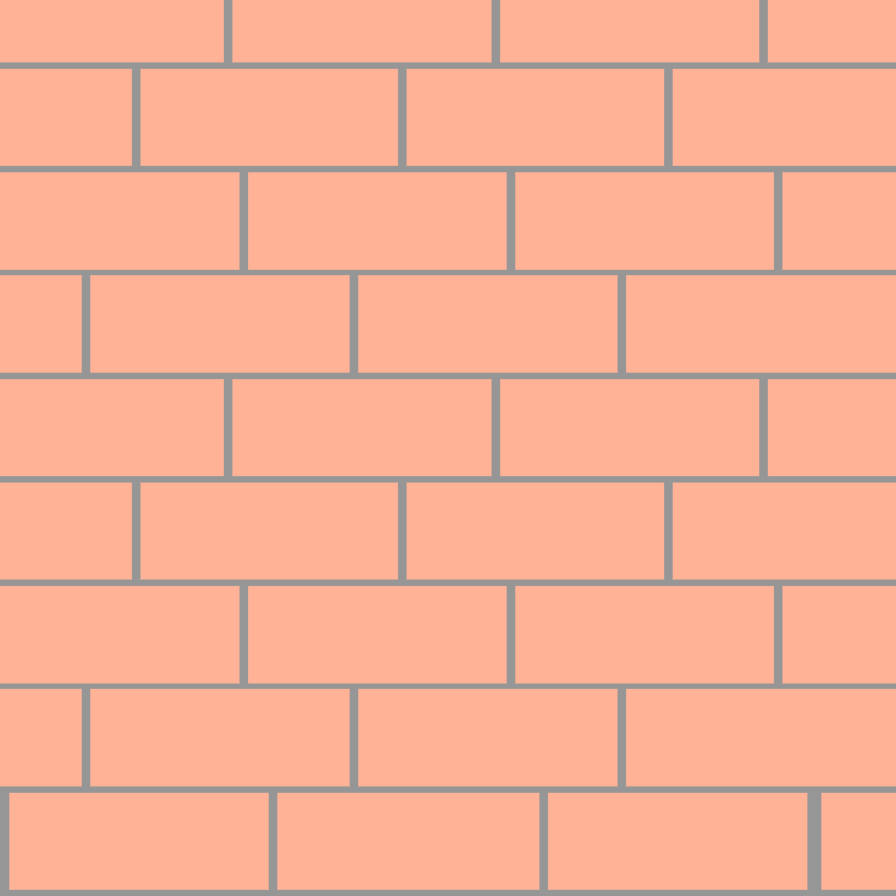
A Shadertoy shader for this pattern:

```glsl
const vec3 BRICK = vec3(1.0, 0.70, 0.59);
const vec3 MORTAR = vec3(0.59);
const float COURSE_HEIGHT = 0.11543;
const float FIRST_BED = 0.0033;

// Antialiased coverage of a line, from the distance to its centre
float lineMask(float dist, float halfWidth, float pixel) {
    return 1.0 - smoothstep(-0.75 * pixel, 0.75 * pixel, abs(dist) - halfWidth);
}

// First joint and brick length; the bond repeats every four courses
vec2 courseLayout(float course) {
    if (course < 0.5) return vec2(0.0026, 0.3021);
    float phase = mod(course, 4.0);
    if (phase < 0.5) return vec2(0.2546, 0.2988);
    if (phase < 1.5) return vec2(0.0960, 0.2990);
    if (phase < 2.5) return vec2(0.2721, 0.2982);
    return vec2(0.1520, 0.2970);
}

// Horizontal mortar, slightly thinner on every fourth bed
float bedMask(float level, float pixel) {
    float bed = floor(level + 0.5);
    float halfWidth = mod(bed, 4.0) == 2.0 ? 0.0030 : 0.0036;
    return lineMask((level - bed) * COURSE_HEIGHT, halfWidth, pixel);
}

// Vertical mortar; the base course has wide joints at both ends
float jointMask(float x, float course, float pixel) {
    bool isBase = course < 0.5;
    vec2 layout_ = courseLayout(course);
    int count = isBase ? 4 : 3;
    float mask = 0.0;
    for (int i = 0; i < count; i++) {
        float halfWidth = isBase && i % 3 == 0 ? 0.0078 : 0.0048;
        float center = layout_.x + float(i) * layout_.y;
        mask = max(mask, lineMask(x - center, halfWidth, pixel));
    }
    return mask;
}

void mainImage(out vec4 fragColor, in vec2 fragCoord) {
    float pixel = 1.0 / iResolution.y;
    vec2 uv = fragCoord * pixel;
    float level = (uv.y - FIRST_BED) / COURSE_HEIGHT;

    float mortar = max(bedMask(level, pixel), jointMask(uv.x, floor(level), pixel));
    fragColor = vec4(mix(BRICK, MORTAR, mortar), 1.0);
}
```
